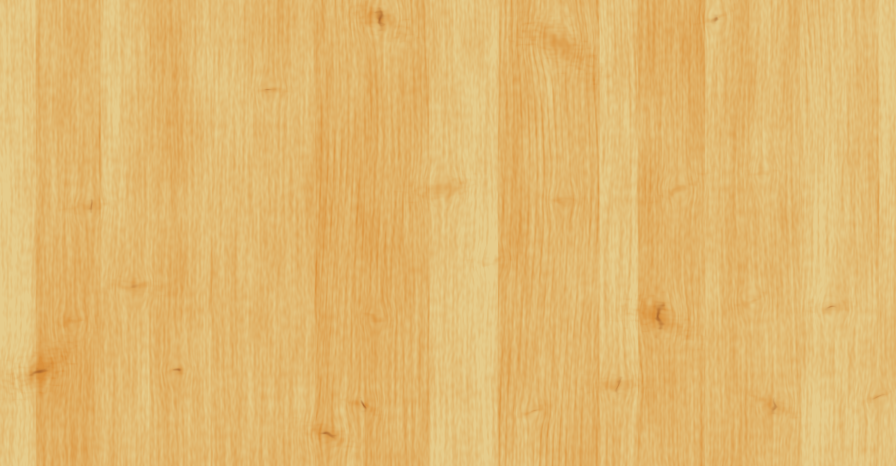
A WebGL 1 fragment shader for this texture:

```glsl
precision highp float;
// Pale honey-coloured maple boards with vertical grain, soft figure and small knots.

uniform vec2 u_resolution;

#define LIGHT_WOOD vec3(0.897, 0.778, 0.515)
#define DARK_WOOD vec3(0.870, 0.637, 0.322)
#define KNOT_BROWN vec3(0.66, 0.39, 0.16)
#define BOARD_WIDTH 0.15
#define BOARD_CONTRAST 0.58
#define STREAK_CONTRAST 0.46
#define GRAIN_CONTRAST 0.50
#define RING_CONTRAST 0.42
#define RING_FREQUENCY 66.0
#define KNOT_SPACING 0.25
#define KNOT_CHANCE 0.75

float hash(vec2 p) {
  vec3 q = fract(p.xyx * vec3(0.1031, 0.1030, 0.0973));
  q += dot(q, q.yzx + 33.33);
  return fract((q.x + q.y) * q.z);
}

float cornerSlope(vec2 cell, vec2 offset) {
  float angle = 6.2832 * hash(cell);
  return dot(vec2(cos(angle), sin(angle)), offset);
}

// Gradient noise, roughly -0.7 to 0.7
float noise(vec2 p) {
  vec2 i = floor(p), f = p - i;
  vec2 w = f * f * f * (f * (f * 6.0 - 15.0) + 10.0);
  vec2 r = vec2(1.0, 0.0);
  float low = mix(cornerSlope(i, f), cornerSlope(i + r, f - r), w.x);
  float high = mix(cornerSlope(i + r.yx, f - r.yx), cornerSlope(i + 1.0, f - 1.0), w.x);
  return mix(low, high, w.y);
}

// Scattered knots: x = soft stain, y = dark core, z = sideways bend of the grain
vec3 knots(vec2 p) {
  vec3 total = vec3(0.0);
  vec2 home = floor(p / KNOT_SPACING);
  vec2 wobble = 0.012 * vec2(noise(p * 45.0), noise(p * 45.0 + 31.0));
  float ragged = 1.0 + 1.2 * noise(p * vec2(60.0, 130.0));
  for (int j = -1; j <= 1; j++) {
    for (int i = -1; i <= 1; i++) {
      vec2 cell = home + vec2(float(i), float(j));
      float present = step(hash(cell + 7.3), KNOT_CHANCE);
      vec2 jitter = vec2(hash(cell + 21.7), hash(cell + 43.1));
      vec2 d = p - (cell + 0.1 + 0.8 * jitter) * KNOT_SPACING;
      float size = hash(cell + 65.9);
      float big = size * size * size;

      // Stains fan out sideways along a slight tilt and curve
      float tilt = hash(cell + 87.2) - 0.5;
      vec2 q = d + wobble;
      float drop = q.y - tilt * q.x - 5.0 * tilt * q.x * q.x;
      vec2 stain = vec2(q.x / (0.022 + 0.03 * size), drop / (0.006 + 0.024 * big));
      total.x += present * (0.35 + 0.4 * big) * exp(-dot(stain, stain) * ragged);

      // Cores are short flecks, upright or lying
      float upright = step(0.6, hash(cell + 109.4));
      vec2 shape = mix(vec2(0.010, 0.0035), vec2(0.0035, 0.013), upright) * (0.6 + 1.1 * big);
      vec2 core = vec2(q.x, drop) / shape;
      float strength = 0.85 * smoothstep(0.15, 0.9, hash(cell + 131.6));
      total.y += present * strength * exp(-dot(core, core) * ragged);

      total.z += present * d.x * exp(-dot(d, d) / (0.0008 + 0.0022 * big));
    }
  }
  return total;
}

// Darkness of one board's wood, 0 = light, 1 = dark
float boardTone(vec2 p, float id) {
  vec2 u = p + vec2(hash(vec2(id, 3.0)), hash(vec2(id, 5.0))) * 17.0;
  u.x += 0.014 * noise(u * vec2(3.0, 2.2));
  float tone = 0.29 + BOARD_CONTRAST * (hash(vec2(id, 11.0)) - 0.5);
  tone += STREAK_CONTRAST * (noise(u * vec2(13.0, 0.8)) + 0.35 * noise(u * vec2(44.0, 1.6)));
  tone += 0.24 * noise(u * vec2(6.0, 4.0)) + 0.10 * noise(u * vec2(9.0, 34.0));

  // Growth rings drift into long arches on some boards
  float phase = u.x * RING_FREQUENCY + 3.0 * noise(u * vec2(6.0, 1.3));
  float ring = pow(0.5 + 0.5 * sin(6.2832 * phase), 4.0);
  float ringed = smoothstep(0.3, 1.0, hash(vec2(id, 19.0)));
  tone += RING_CONTRAST * ringed * ring * (0.7 + noise(u * vec2(14.0, 4.0)));

  // Fine fibres and short pores
  tone += GRAIN_CONTRAST * noise(u * vec2(150.0, 7.0));
  return tone + 0.75 * GRAIN_CONTRAST * noise(u * vec2(190.0, 60.0));
}

void main() {
  vec2 p = gl_FragCoord.xy / u_resolution.y;
  float pixel = 1.0 / u_resolution.y;
  vec3 knot = knots(p);
  vec2 bent = p - vec2(0.55 * knot.z, 0.0);

  // Blend the two boards around the nearest uneven joint
  float across = p.x / BOARD_WIDTH;
  float id = floor(across + 0.2);
  float joint = id + 0.6 * hash(vec2(id, 29.0));
  float gap = (across - joint) * BOARD_WIDTH;
  float side = smoothstep(-pixel, pixel, gap);
  float tone = mix(boardTone(bent, id - 1.0), boardTone(bent, id), side);

  // Broken hairline seams
  float wander = gap + 0.006 * noise(vec2(id * 7.3, p.y * 9.0));
  float seam = exp(-pow(abs(wander) / 0.0025, 2.0)) * hash(vec2(id, 37.0));
  tone += 0.65 * seam * smoothstep(-0.1, 0.4, noise(vec2(id * 5.7, p.y * 4.0)));

  tone += knot.x;
  vec3 color = mix(LIGHT_WOOD, DARK_WOOD, clamp(tone, -0.15, 1.45));
  color = mix(color, KNOT_BROWN, clamp(knot.y, 0.0, 0.85));
  gl_FragColor = vec4(color, 1.0);
}
```
